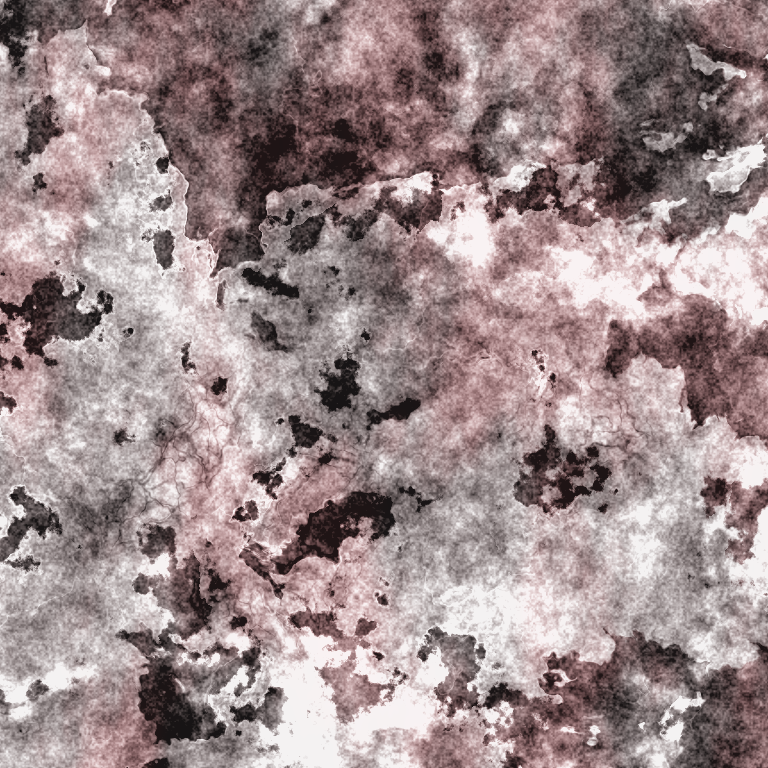
Write a Shadertoy shader that draws this texture.

```glsl
// Weathered rose-grey plaster wall: peeling layers, chips, pale crusts and dark cracks.

float hash(vec2 p) {
    vec3 q = fract(p.xyx * vec3(0.1031, 0.1030, 0.0973));
    q += dot(q, q.yzx + 33.33);
    return fract((q.x + q.y) * q.z);
}

float noise(vec2 p) {
    vec2 i = floor(p), f = fract(p);
    f = f * f * (3.0 - 2.0 * f);
    return mix(mix(hash(i), hash(i + vec2(1, 0)), f.x),
               mix(hash(i + vec2(0, 1)), hash(i + vec2(1, 1)), f.x), f.y);
}

// Layered noise, mean 0.5, turned at each octave
float fbm(vec2 p) {
    float sum = 0.0, amp = 0.5, total = 0.0;
    for (int i = 0; i < 6; i++) {
        sum += amp * noise(p + 40.0);
        total += amp;
        amp *= 0.56;
        p = mat2(1.6, 1.2, -1.2, 1.6) * p + 7.3;
    }
    return sum / total;
}

// Cellular noise: nearest distance, second distance, random value of the cell
vec3 cells(vec2 p) {
    vec2 base = floor(p);
    vec3 best = vec3(9.0, 9.0, 0.0);
    for (int y = -1; y <= 1; y++)
    for (int x = -1; x <= 1; x++) {
        vec2 id = base + vec2(x, y);
        vec2 site = id + vec2(hash(id + 51.0), hash(id + 87.0));
        float d = length(p - site);
        if (d < best.x) best = vec3(d, best.x, hash(id + 23.0));
        else best.y = min(best.y, d);
    }
    return best;
}

// Soft elliptical region of the wall
float region(vec2 uv, vec2 center, vec2 radius) {
    return smoothstep(1.2, 0.4, length((uv - center) / radius));
}

// Thin branching lines along warped cell borders
float cracks(vec2 p, float width) {
    vec3 c = cells(p);
    return smoothstep(width, 0.0, c.y - c.x);
}

void mainImage(out vec4 fragColor, in vec2 fragCoord) {
    vec2 uv = fragCoord / iResolution.xy;
    vec2 warp = vec2(fbm(uv * 6.0), fbm(uv * 6.0 + 19.0)) - 0.5;
    vec2 p = uv + 0.22 * warp;

    float broad = fbm(uv * 5.0 + 3.0) - 0.5;
    float medium = fbm(p * 13.0 + 11.0) - 0.5;
    float fine = fbm(uv * 42.0 + 5.0) - 0.5;

    // Height of the plaster coat: whole near the middle, peeled toward the borders
    float height = fbm(p * 3.2 + 8.0) - 0.5 + 0.25 * medium;
    height += 0.5 * (0.44 - length(uv - vec2(0.4, 0.39)));

    // Ragged chips knocked out of the coat
    vec3 chip = cells(p * 7.0 + 2.0);
    float chipField = chip.x - (0.46 * chip.z - 0.13) + 1.1 * fine + 0.5 * medium;
    height = min(height, 0.16 * chipField);

    float coat = smoothstep(-0.012, 0.012, height);
    float tone = mix(0.37, 0.61, coat);
    tone += 0.55 * broad + 0.75 * medium + 0.55 * fine;

    // Shadow below the broken edge, pale lip above it
    float edgeWear = smoothstep(0.35, 0.65, fbm(uv * 9.0 + 31.0));
    tone -= 0.12 * (1.0 - coat) * smoothstep(-0.06, -0.01, height);
    tone += 0.26 * edgeWear * smoothstep(0.018, 0.0, abs(height - 0.008));

    // Flaking grey speckle on the upper right
    float flakes = smoothstep(-0.015, 0.03, fbm(uv * 24.0 + 61.0) - 0.5 + 0.4 * broad);
    tone += (flakes - 0.5) * 0.17 * region(uv, vec2(0.63, 0.75), vec2(0.32, 0.26));

    // Chalky crusts and fine salt veins, thickest at the right and bottom
    float chalky = max(region(uv, vec2(0.95, 0.6), vec2(0.2, 0.6)),
                       region(uv, vec2(0.4, 0.02), vec2(0.5, 0.2)));
    chalky = max(chalky, region(uv, vec2(0.75, 0.46), vec2(0.13, 0.09)));
    float crust = smoothstep(0.54, 0.68, fbm(p * 8.0 + 71.0) + 0.07 * chalky);
    tone += crust * (0.2 + 0.16 * chalky + 0.6 * fine);
    float vein = smoothstep(0.022, 0.0, abs(fbm(p * 6.0 + 45.0) - 0.5));
    tone += 0.17 * vein * edgeWear;

    // Dark root-like cracks in two worn areas
    float cracked = max(region(uv, vec2(0.32, 0.34), vec2(0.25, 0.22)),
                        region(uv, vec2(0.75, 0.42), vec2(0.13, 0.13)));
    float web = max(cracks(p * 13.0, 0.13), 0.8 * cracks(p * 25.0 + 9.0, 0.16));
    tone -= 0.26 * web * cracked * smoothstep(0.38, 0.58, fbm(uv * 11.0 + 14.0));

    // Sandy grain
    tone += 0.2 * (noise(uv * 230.0) - 0.5) + 0.2 * (noise(uv * 430.0 + 17.0) - 0.5);
    tone = clamp(tone, 0.08, 0.95);

    // Rusty stains run downward; the remainder stays near grey
    float stain = fbm(uv * vec2(7.0, 3.5) + 27.0) + 0.12 * smoothstep(0.5, 0.8, uv.x) * (1.0 - coat);
    float warmth = mix(0.55, 1.9, smoothstep(0.42, 0.72, stain));
    vec3 color = vec3(tone) + vec3(0.3, 0.0, 0.015) * warmth * tone * (1.0 - tone);
    fragColor = vec4(clamp(color, 0.0, 1.0), 1.0);
}
```
